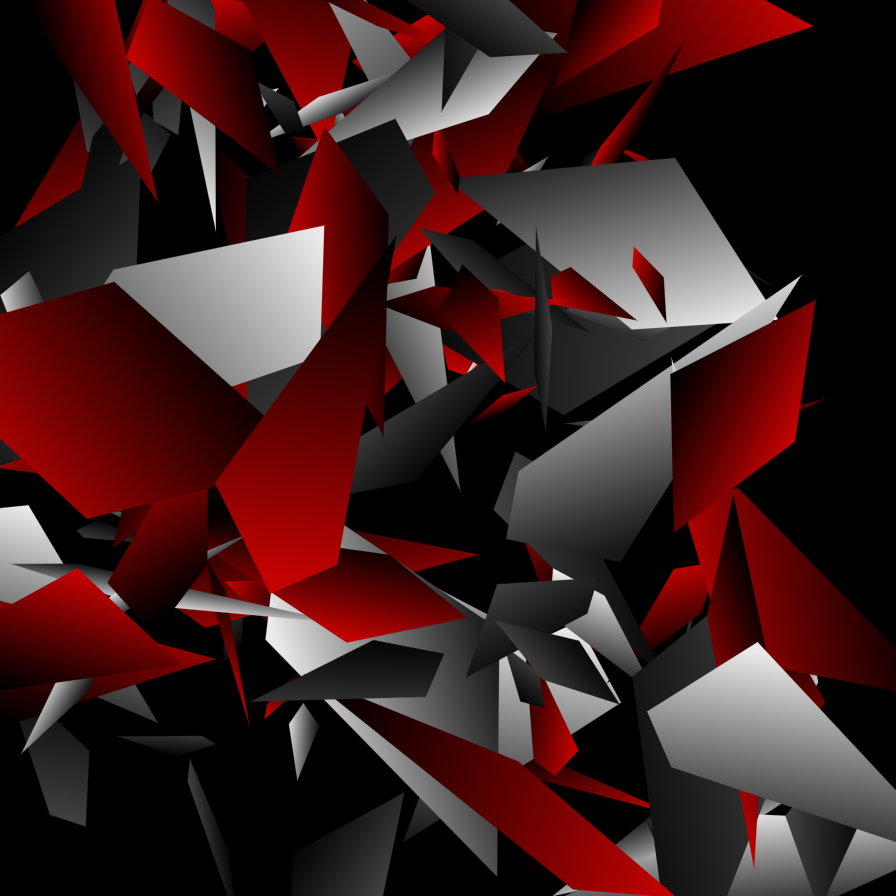
A three.js fragment shader for this background:

```glsl
// Scattered sharp shards in red, pale and charcoal, overlapping on black.
// Each shard is a convex four-corner dart inscribed in a thin ellipse, filled
// with a linear fade to near black; a loop paints them from back to front.

varying vec2 vUv;

const int SHARD_COUNT = 145;
const float TAU = 6.2831853;
const float EDGE = 0.0009;                     // half width of the smoothed edge
const float MIN_REACH = 0.04;                  // half length of a shard
const float MAX_REACH = 0.25;
const float MIN_ASPECT = 0.07;                 // width over length
const float MAX_ASPECT = 0.62;
const float RIGHT_LIMIT_LOW = 1.02;            // scatter limit at the bottom
const float RIGHT_LIMIT_HIGH = 0.72;           // and at the top
const float CORNER_STEP = 1.2;                 // angle between blunt corners
const float CORNER_JITTER = 1.0;
const float FADE_POWER = 1.15;
const float RED_SHARE = 0.47;
const float PALE_SHARE = 0.28;
const vec3 BACKDROP = vec3(0.002, 0.001, 0.001);
const vec3 RED = vec3(0.76, 0.008, 0.004);
const vec3 PALE = vec3(0.92, 0.915, 0.915);
const vec3 CHARCOAL = vec3(0.25);

// Random value in 0..1 for one property of one shard
float hash(float id, float property) {
  vec3 p = fract(vec3(id, property, id) * vec3(0.1031, 0.1030, 0.0973));
  p += dot(p, p.yzx + 33.33);
  return fract((p.x + p.y) * p.z);
}

vec2 direction(float angle) {
  return vec2(cos(angle), sin(angle));
}

// Corner 0 is the sharp tip, corners 1 to 3 form the blunt end
vec2 shardCorner(float id, int index, vec2 radii) {
  if (index == 0) return vec2(radii.x, 0.0);
  float k = float(index);
  float jitter = (hash(id, 20.0 + k) - 0.5) * CORNER_JITTER;
  return radii * direction(0.5 * TAU + (k - 2.0) * CORNER_STEP + jitter);
}

// Distance to the nearest side, positive inside
float shardInside(vec2 p, float id, vec2 radii) {
  float inside = 1.0;
  vec2 a = shardCorner(id, 3, radii);
  for (int i = 0; i < 4; i++) {
    vec2 b = shardCorner(id, i, radii);
    vec2 side = normalize(b - a);
    vec2 toPoint = p - a;
    inside = min(inside, side.x * toPoint.y - side.y * toPoint.x);
    a = b;
  }
  return inside;
}

// Linear fade across the shard, in a random direction
vec3 shardColor(vec2 unitPoint, float id) {
  float along = dot(unitPoint, direction(TAU * hash(id, 7.0)));
  float light = pow(clamp(0.5 + 0.55 * along, 0.0, 1.0), FADE_POWER);
  float kind = hash(id, 8.0);
  if (kind < RED_SHARE) return RED * light;
  if (kind < RED_SHARE + PALE_SHARE) return PALE * mix(0.1, 1.0, light);
  return CHARCOAL * mix(0.1, 1.0, light);
}

void main() {
  vec3 color = BACKDROP;

  for (int i = 0; i < SHARD_COUNT; i++) {
    float id = float(i) + 1.0;

    // Placement: the upper right stays empty
    float height = pow(hash(id, 1.0), 0.88);
    float limit = mix(RIGHT_LIMIT_LOW, RIGHT_LIMIT_HIGH, height);
    vec2 offset = vUv - vec2(hash(id, 2.0) * limit, height);

    // Size: mostly small, larger ones toward the front
    float size = hash(id, 3.0);
    float reach = mix(MIN_REACH, MAX_REACH, size * size);
    reach *= mix(0.85, 1.12, id / float(SHARD_COUNT));
    if (dot(offset, offset) > reach * reach * 1.05) continue;
    vec2 radii = reach * vec2(1.0, mix(MIN_ASPECT, MAX_ASPECT, hash(id, 4.0)));

    // Turn into the frame of the shard and paint it
    vec2 axis = direction(TAU * hash(id, 5.0));
    vec2 p = vec2(dot(offset, axis), dot(offset, vec2(-axis.y, axis.x)));
    float cover = smoothstep(-EDGE, EDGE, shardInside(p, id, radii));
    color = mix(color, shardColor(p / radii, id), cover);
  }

  gl_FragColor = vec4(color, 1.0);
}
```
